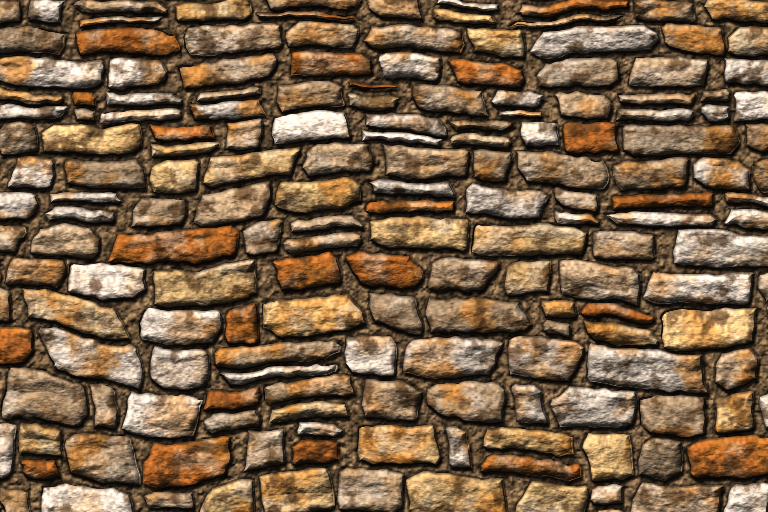
Write a WebGL 1 fragment shader that draws this texture.

```glsl
precision highp float;
uniform vec2 u_resolution;

float hash(vec2 p) {
  vec3 h = fract(p.xyx * 0.1031);
  h += dot(h, h.yzx + 33.33);
  return fract((h.x + h.y) * h.z);
}

float noise(vec2 p) {
  vec2 i = floor(p), f = fract(p);
  f = f * f * (3.0 - 2.0 * f);
  return mix(mix(hash(i), hash(i + vec2(1, 0)), f.x),
             mix(hash(i + vec2(0, 1)), hash(i + vec2(1, 1)), f.x), f.y);
}

float fbm(vec2 p) {
  float sum = 0.0, amp = 0.5;
  for (int i = 0; i < 5; i++) {
    sum += amp * noise(p);
    p = mat2(1.6, 1.2, -1.2, 1.6) * p + 7.3;
    amp *= 0.52;
  }
  return sum;
}

float trait(float id, float n) { return hash(vec2(id * 917.0, n * 13.0 + 2.0)); }

float joint(float k, float row) { return k + 0.72 * (hash(vec2(k + 40.0, row * 7.0 + 3.0)) - 0.5); }

float box(vec2 q, vec2 size, float r) {
  vec2 e = abs(q) - size + r;
  return length(max(e, 0.0)) + min(max(e.x, e.y), 0.0) - r;
}

// Signed distance to the stone of this cell, negative inside
float stone(vec2 p, out float id, out vec2 q) {
  vec2 w = p + 0.014 * (vec2(noise(p * 15.0), noise(p * 15.0 + 50.0)) - 0.5)
             + 0.006 * (vec2(noise(p * 55.0), noise(p * 55.0 + 90.0)) - 0.5);

  // Wavy courses, thinner toward the top
  float v = w.y * (9.5 + 4.0 * w.y) + 0.75 * (noise(w * 3.0 + 4.0) - 0.5) + 2.3;
  float row = floor(v), f = v - row;
  float height = 1.0 / (9.5 + 8.0 * w.y);
  float pitch = 0.135 + 0.055 * hash(vec2(row, 5.0));
  float u = w.x / pitch + 10.0 * hash(vec2(row, 9.0));
  float k = floor(u);
  if (u < joint(k, row)) k -= 1.0;
  else if (u >= joint(k + 1.0, row)) k += 1.0;
  float a = joint(k, row), b = joint(k + 1.0, row);
  id = hash(vec2(k + 20.0, row * 3.0 + 11.0));

  // Some cells hold two thin stones
  float lo = 0.0, hi = 1.0;
  if (trait(id, 1.0) < 0.26) {
    float cut = mix(0.35, 0.65, trait(id, 2.0));
    if (f < cut) hi = cut;
    else { lo = cut; id = fract(id + 0.37); }
  }
  vec2 cell = 0.5 * vec2((b - a) * pitch, (hi - lo) * height);
  q = vec2((u - 0.5 * (a + b)) * pitch, (f - 0.5 * (lo + hi)) * height);
  float d = box(q, cell - 0.0025, 0.006);

  // Leaning block with chipped corners
  q += q.yx * (vec2(trait(id, 3.0), trait(id, 4.0)) - 0.5) * vec2(0.5, 0.12);
  vec2 size = cell - 0.003 - 0.005 * trait(id, 5.0);
  d = max(d, box(q, size, 0.3 * min(size.x, size.y)));
  for (int i = 0; i < 6; i++) {
    float n = float(i);
    float angle = 1.047 * n + trait(id, n + 10.0);
    vec2 dir = vec2(cos(angle), sin(angle));
    d = max(d, dot(q, dir) - dot(abs(dir), size) * mix(0.75, 1.05, trait(id, n + 20.0)));
  }
  return d;
}

float relief(vec2 p) {
  float id;
  vec2 q;
  float d = stone(p, id, q);
  float t = clamp(-d / 0.015, 0.0, 1.0);
  vec2 tilt = vec2(trait(id, 6.0), trait(id, 7.0)) - 0.5;
  float rough = fbm(p * vec2(17.0, 27.0) + id * 60.0);
  float ridge = abs(noise(p * vec2(14.0, 24.0) + id * 80.0) - 0.5);
  float block = 0.009 * t * (2.0 - t) + 0.02 * rough + 0.012 * ridge + 0.3 * dot(q, tilt);
  float mortar = 0.007 * noise(p * 95.0) + 0.003 * noise(p * 210.0);
  return mix(mortar, block, smoothstep(0.001, -0.002, d));
}

vec3 stoneColor(vec2 p, float id) {
  float kind = trait(id, 8.0);
  vec3 col = vec3(0.64, 0.53, 0.41);
  if (kind < 0.28) col = vec3(0.81, 0.74, 0.67);
  else if (kind < 0.54) col = vec3(0.79, 0.64, 0.43);
  else if (kind > 0.84) col = vec3(0.61, 0.35, 0.15);
  col *= 0.88 + 0.22 * trait(id, 9.0);

  // Ochre stains, pale bloom and dark lichen
  float stain = fbm(p * 13.0 + id * 30.0);
  col = mix(col, vec3(0.68, 0.42, 0.16), smoothstep(0.47, 0.7, stain) * (0.25 + 0.6 * trait(id, 30.0)));
  col = mix(col, vec3(0.76, 0.70, 0.64), 0.45 * smoothstep(0.5, 0.7, fbm(p * 19.0 + id * 45.0)));
  col = mix(col, vec3(0.27, 0.18, 0.10), 0.65 * smoothstep(0.54, 0.74, fbm(p * 32.0 + 17.0)));
  return col * (0.83 + 0.34 * noise(p * 170.0));
}

void main() {
  vec2 p = gl_FragCoord.xy / u_resolution.y;
  float id, otherId;
  vec2 q, otherQ;
  float d = stone(p, id, q);
  float mask = smoothstep(0.0015, -0.0015, d);

  // Light from the upper left
  float e = 0.002, h = relief(p);
  vec2 slope = vec2(relief(p + vec2(e, 0.0)) - h, relief(p + vec2(0.0, e)) - h) / e;
  float light = dot(normalize(vec3(-slope, 1.0)), normalize(vec3(-0.35, 0.7, 0.75)));
  light = 0.22 + 1.18 * max(light, 0.0);

  // Gritty mortar, dark below stones and in narrow gaps
  float above = stone(p + vec2(-0.003, 0.009), otherId, otherQ);
  float shadow = smoothstep(0.003, -0.004, above);
  float depth = smoothstep(0.0, 0.008, d);
  vec3 mortar = vec3(0.47, 0.37, 0.26) * (0.55 + 0.75 * noise(p * 130.0));
  mortar *= mix(0.45, 1.0, depth) * (1.0 - 0.78 * shadow);

  vec3 face = stoneColor(p, id) * mix(0.72, 1.0, smoothstep(0.0, 0.006, -d));
  vec3 col = mix(mortar, face, mask) * light;
  gl_FragColor = vec4(clamp(col, vec3(0.035, 0.02, 0.008), vec3(1.0)), 1.0);
}
```
